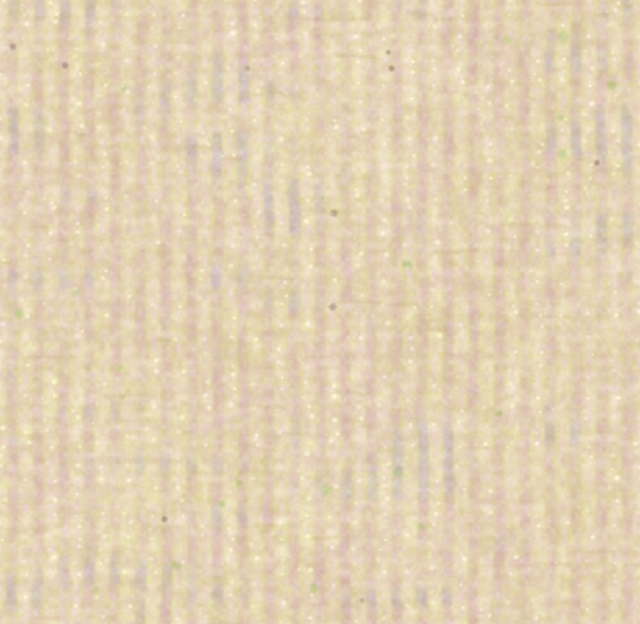
Reproduce this texture procedurally as a WebGL 2 fragment shader.

```glsl
#version 300 es
precision highp float;
// Pale woven cloth: vertical ribs with pinkish grooves and yellow flanks,
// crossed by fine weft rows. Layered sines and lattice noise drive two axes,
// tone and hue; cellular noise scatters the bright thread beads and specks.
uniform vec2 u_resolution;
out vec4 fragColor;

const float TAU = 6.2831853;

float hash(vec2 p) {
  vec3 q = fract(vec3(p.xyx) * 0.1031);
  q += dot(q, q.yzx + 33.33);
  return fract((q.x + q.y) * q.z);
}

// Smooth lattice noise in -1..1
float grain(vec2 p) {
  vec2 i = floor(p), f = fract(p);
  f = f * f * (3.0 - 2.0 * f);
  float low = mix(hash(i), hash(i + vec2(1, 0)), f.x);
  float high = mix(hash(i + vec2(0, 1)), hash(i + vec2(1, 1)), f.x);
  return 2.0 * mix(low, high, f.y) - 1.0;
}

// Soft dots, one jittered candidate per cell, kept with the given chance
float beads(vec2 p, float chance, float radius, float seed) {
  vec2 cell = floor(p);
  float sum = 0.0;
  for (int j = -1; j <= 1; j++) {
    for (int i = -1; i <= 1; i++) {
      vec2 id = cell + vec2(i, j);
      vec2 jitter = vec2(hash(id + seed), hash(id + seed + 47.0));
      float pick = hash(id + seed + 91.0);
      float d = length(p - id - 0.15 - 0.7 * jitter);
      float size = radius * (0.75 + 0.5 * jitter.y);
      sum += step(pick, chance) * (0.5 + 0.5 * jitter.x)
           * (1.0 - smoothstep(0.2 * size, size, d));
    }
  }
  return min(sum, 1.0);
}

void main() {
  vec2 p = gl_FragCoord.xy / u_resolution.x;

  // Ribs: 25 across, gently wavering
  float x = p.x * 25.0 + 0.04 * sin(p.y * 23.0 + p.x * 9.0)
          + 0.05 * grain(vec2(p.x * 25.0, p.y * 45.0));
  float column = floor(x);
  float pale = 0.5 + 0.5 * cos(TAU * x);
  float groove = smoothstep(0.35, 0.9, 1.0 - pale);
  float flank = 0.5 - 0.5 * cos(2.0 * TAU * x);

  // Weft rows, out of step from one rib to the next
  float rowPhase = p.y * 49.0 + 0.25 * grain(vec2(column * 3.7, p.y * 14.0));
  float weft = cos(TAU * rowPhase);

  // Irregular yarn: long streaks, knots, fibres and grain
  float streak = grain(vec2(column + 0.5 + 60.0, p.y * 11.0));
  float thread = grain(vec2(p.x * 95.0, p.y * 13.0) + 17.0);
  float knot = grain(p * vec2(50.0, 62.0) + 31.0);
  float fibre = grain(p * vec2(125.0, 110.0) + 7.0);
  float fine = grain(p * 230.0 + 73.0);
  float cloud = grain(p * 5.0 + 11.0);

  float tone = 0.5 * (2.0 * pale - 1.0) - groove * (0.35 + 0.55 * streak)
             + 0.28 * weft * (0.6 + 0.4 * knot) + 0.3 * thread
             + 0.75 * knot + 0.75 * fibre + 0.45 * fine + 0.2 * cloud + 0.05;

  // Positive hue is yellow, negative is pink
  float hue = 0.75 * flank - 1.0 * groove * (0.8 + 0.6 * streak) - 0.25 * pale
            + 0.8 * grain(p * vec2(75.0, 60.0) + 131.0)
            + 0.7 * grain(p * 120.0 + 211.0) - 0.25 * weft
            + 0.35 * grain(p * 9.0 + 171.0) + 0.15;

  // Short dark slubs lying along single rows
  float slub = smoothstep(0.5, 0.9, grain(vec2(p.x * 16.0, floor(rowPhase) * 5.3)));
  tone -= 0.8 * slub * smoothstep(0.3, 0.9, -weft);

  // Bright beads, mostly on the pale side of each rib
  float bead = beads(vec2(x * 2.0 + 0.5, p.y * 55.0), 0.42, 0.27, 5.0)
             * (0.3 + 0.7 * smoothstep(0.1, 0.6, pale));
  tone += 2.4 * bead;

  vec3 color = vec3(0.898, 0.825, 0.713)
             + tone * vec3(0.026, 0.037, 0.038)
             + hue * vec3(-0.004, 0.012, -0.034);

  // Cool grey shadow in some grooves, then rare green and dark specks
  float shade = smoothstep(0.1, 0.8, grain(vec2(column * 0.37, p.y * 24.0) + 301.0)
              + 0.4 * cloud) * groove;
  color += shade * vec3(-0.055, -0.025, 0.01);
  float speck = beads(p * 28.0, 0.025, 0.3, 401.0);
  color += speck * vec3(-0.13, -0.03, -0.14);
  color -= beads(p * 34.0, 0.012, 0.24, 503.0) * vec3(0.2, 0.22, 0.18);

  fragColor = vec4(clamp(color, 0.0, 1.0), 1.0);
}
```
